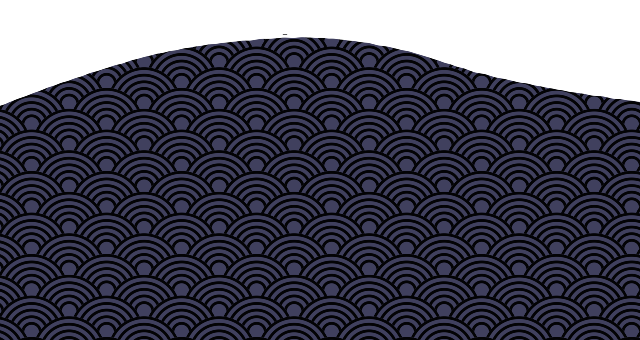
This pattern is drawn by a Shadertoy shader. Its source:

```glsl
// Overlapping seigaiha wave scales filling a rolling hill under a white sky.

const vec3 INK = vec3(0.01, 0.01, 0.02);
const vec3 INDIGO = vec3(0.25, 0.25, 0.37);
const vec3 SKY = vec3(1.0);

// Lengths below are in scale widths, except the first two (canvas widths).
const float SCALE_WIDTH = 0.1172;
const vec2 ANCHOR = vec2(0.401, 0.3366);
const float ROW_STEP = 0.2767;
const float RADIUS = 0.489;
const float DOT_RADIUS = 0.098;
const float LINE_WIDTH = 0.038;
const float RING_COUNT = 4.0;

// Hill heights at even steps, with one extra step beyond each side.
const int HILL_STEPS = 8;
const float HILL[11] = float[11](0.316, 0.366, 0.4115, 0.448, 0.467, 0.472,
                                 0.454, 0.4167, 0.3906, 0.372, 0.357);

float coverage(float dist, float pixel) {
    return 1.0 - smoothstep(-0.5 * pixel, 0.5 * pixel, dist);
}

float hashGradient(float cell) {
    return fract(sin(cell * 127.1) * 437.58) * 2.0 - 1.0;
}

// One-dimensional gradient noise.
float gradientNoise(float x) {
    float cell = floor(x);
    float f = x - cell;
    float fade = f * f * f * (f * (f * 6.0 - 15.0) + 10.0);
    return mix(hashGradient(cell) * f, hashGradient(cell + 1.0) * (f - 1.0), fade);
}

// Catmull-Rom curve through the hill heights.
float hillHeight(float x) {
    float s = clamp(x, 0.0, 0.9999) * float(HILL_STEPS);
    int i = int(s);
    float t = fract(s);
    float a = HILL[i], b = HILL[i + 1], c = HILL[i + 2], d = HILL[i + 3];
    return b + 0.5 * t * (c - a + t * (2.0 * a - 5.0 * b + 4.0 * c - d
             + t * (3.0 * (b - c) + d - a)));
}

// Signed distance to the dark rings of one scale, r from its centre.
float ringDistance(float r) {
    float pitch = (RADIUS - DOT_RADIUS - LINE_WIDTH) / RING_COUNT;
    float phase = (RADIUS - 0.5 * LINE_WIDTH - r) / pitch;
    float band = abs(fract(phase + 0.5) - 0.5) * pitch - 0.5 * LINE_WIDTH;
    return r < DOT_RADIUS ? DOT_RADIUS - r : band;
}

// Paint rows from back to front; lower rows overlap higher ones.
vec3 waveScales(vec2 q, float pixel) {
    vec3 color = INK;
    float nearestRow = round(q.y / ROW_STEP);
    for (int k = 2; k >= -2; k--) {
        float row = nearestRow + float(k);
        float x = q.x - 0.5 * mod(row, 2.0);
        float r = length(vec2(x - round(x), q.y - row * ROW_STEP));
        vec3 disc = mix(INDIGO, INK, coverage(ringDistance(r), pixel));
        color = mix(color, disc, coverage(r - RADIUS, pixel));
    }
    return color;
}

// Small stray dash above the crest.
float fleckDistance(vec2 p) {
    vec2 halfSize = vec2(0.0035, 0.0007);
    vec2 d = abs(p - vec2(0.4453, 0.4772)) - halfSize;
    return max(d.x, d.y);
}

void mainImage(out vec4 fragColor, in vec2 fragCoord) {
    vec2 p = fragCoord / iResolution.x;
    float pixel = 1.0 / iResolution.x;

    vec3 scales = waveScales((p - ANCHOR) / SCALE_WIDTH, pixel / SCALE_WIDTH);

    // Slightly uneven cut along the hill edge.
    float edge = hillHeight(p.x) + 0.0015 * gradientNoise(p.x * 60.0);
    vec3 color = mix(SKY, scales, coverage(p.y - edge, pixel));
    color = mix(color, INK, 0.7 * coverage(fleckDistance(p), pixel));

    fragColor = vec4(color, 1.0);
}
```
